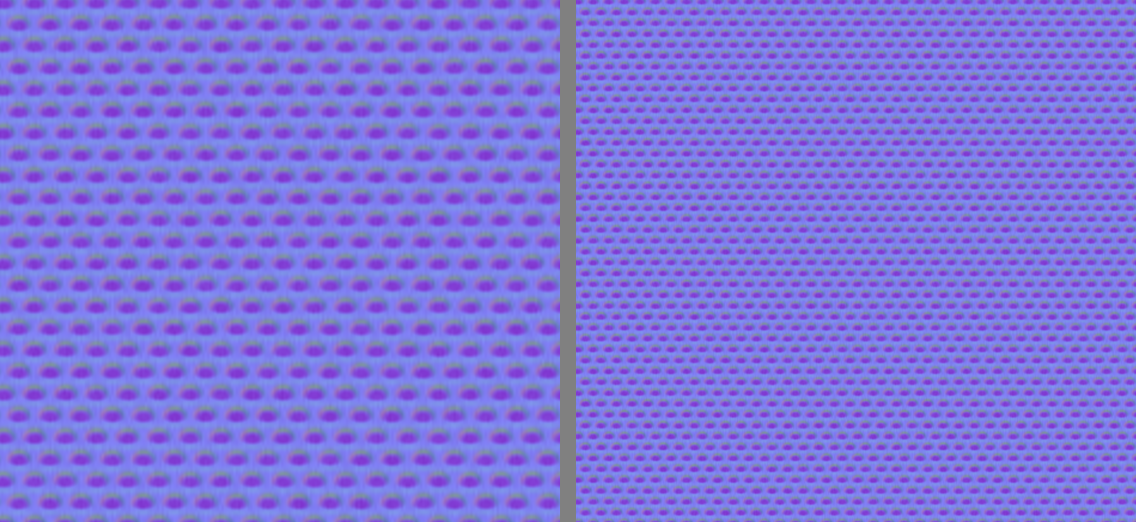
Left, the tile; right, the same tile 2 across and 2 down.
This texture map is drawn by a WebGL 1 fragment shader. Its source:

```glsl
precision highp float;
// Tiling normal map of staggered rows of soft domed dimples with faint vertical streaks.

uniform vec2 u_resolution;

// Layout: dimples across and rows down (an even row count keeps the stagger seamless).
const vec2 REPEATS = vec2(18.0, 24.0);
const vec2 FIRST_DIMPLE = vec2(0.11, 0.07);
const float ROW_HEIGHT = 0.70;      // row pitch relative to column pitch

// Dimple shape, in column pitches.
const vec2 CORE_CENTER = vec2(0.0, -0.09);
const vec2 CORE_RADIUS = vec2(0.38, 0.27);
const float CORE_FLATTENING = 1.45; // squashes the lower half
const vec2 RIM_CENTER = vec2(0.0, -0.08);
const vec2 RIM_RADIUS = vec2(0.36, 0.32);
const float RIM_WIDTH = 0.33;
const vec2 HALO_CENTER = vec2(0.0, -0.345);
const vec2 HALO_RADIUS = vec2(0.38, 0.11);

// Colours.
const vec3 FLAT_COLOR = vec3(0.50, 0.485, 0.965);
const vec3 HALO_COLOR = vec3(0.49, 0.585, 0.90);
const vec3 CORE_COLOR = vec3(0.505, 0.22, 0.82);
const vec3 RIM_TOP_COLOR = vec3(0.49, 0.58, 0.61);
const vec3 RIM_LEFT_COLOR = vec3(0.62, 0.46, 0.76);
const vec3 RIM_RIGHT_COLOR = vec3(0.38, 0.49, 0.74);

// Irregularity.
const float SHADE_VARIATION = 0.10;
const float OFFSET_VARIATION = 0.02;
const vec2 STREAK_CELLS = vec2(234.0, 72.0);
const float STREAK_STRENGTH = 0.04;

float hash(vec2 p) {
  vec3 h = fract(vec3(p.xyx) * 0.1031);
  h += dot(h, h.yzx + 33.33);
  return fract((h.x + h.y) * h.z);
}

// Value noise that wraps after a whole number of cells.
float wrappedNoise(vec2 uv, vec2 cells) {
  vec2 p = uv * cells;
  vec2 i = floor(p);
  vec2 f = p - i;
  f = f * f * (3.0 - 2.0 * f);
  vec2 a = mod(i, cells);
  vec2 b = mod(i + 1.0, cells);
  return mix(mix(hash(a), hash(vec2(b.x, a.y)), f.x),
             mix(hash(vec2(a.x, b.y)), hash(b), f.x), f.y);
}

float gaussian(float x) {
  return exp(-x * x);
}

// Paints one dimple over the colour; d points from its centre, y up.
vec3 paintDimple(vec3 color, vec2 d, float shade) {
  float halo = gaussian(length((d - HALO_CENTER) / HALO_RADIUS));
  color = mix(color, HALO_COLOR, 0.85 * halo);

  // Shaded rim: pink on the left, grey-green on top, teal on the right.
  vec2 e = (d - RIM_CENTER) / RIM_RADIUS;
  float radius = length(e);
  vec2 direction = e / max(radius, 0.001);
  float rim = gaussian((radius - 0.88) / RIM_WIDTH);
  rim *= smoothstep(-0.6, 0.45, direction.y);
  vec3 rimColor = mix(RIM_TOP_COLOR, RIM_LEFT_COLOR, smoothstep(0.15, 1.0, -direction.x));
  rimColor = mix(rimColor, RIM_RIGHT_COLOR, smoothstep(0.15, 1.0, direction.x));
  color = mix(color, rimColor, rim * (0.93 + shade));

  // Purple core, facing downwards, domed above and flatter below.
  vec2 c = (d - CORE_CENTER) / CORE_RADIUS;
  c.y *= c.y < 0.0 ? CORE_FLATTENING : 1.0;
  float core = 1.0 - smoothstep(0.3, 1.13, length(c));
  return mix(color, CORE_COLOR, core * (0.94 + shade));
}

void main() {
  vec2 uv = gl_FragCoord.xy / u_resolution;
  vec2 grid = vec2(uv.x, 1.0 - uv.y) * REPEATS - FIRST_DIMPLE;
  float nearestRow = floor(grid.y + 0.5);
  vec3 color = FLAT_COLOR;

  // Nearby dimples, from the rows above and below as well.
  for (int j = -1; j <= 1; j++) {
    float row = nearestRow + float(j);
    float stagger = 0.5 * mod(row, 2.0);
    float nearestColumn = floor(grid.x - stagger + 0.5);
    for (int i = -1; i <= 1; i++) {
      float column = nearestColumn + float(i);
      vec2 id = mod(vec2(column, row), REPEATS);
      vec2 d = grid - vec2(column + stagger, row);
      d.y *= -ROW_HEIGHT;
      d += OFFSET_VARIATION * (vec2(hash(id + 41.0), hash(id + 83.0)) - 0.5);
      color = paintDimple(color, d, SHADE_VARIATION * (hash(id + 7.0) - 0.5));
    }
  }

  // Faint vertical streaks.
  float streak = wrappedNoise(uv, STREAK_CELLS) - 0.5;
  color += STREAK_STRENGTH * streak * vec3(0.6, 1.0, 0.8);

  gl_FragColor = vec4(clamp(color, 0.0, 1.0), 1.0);
}
```
